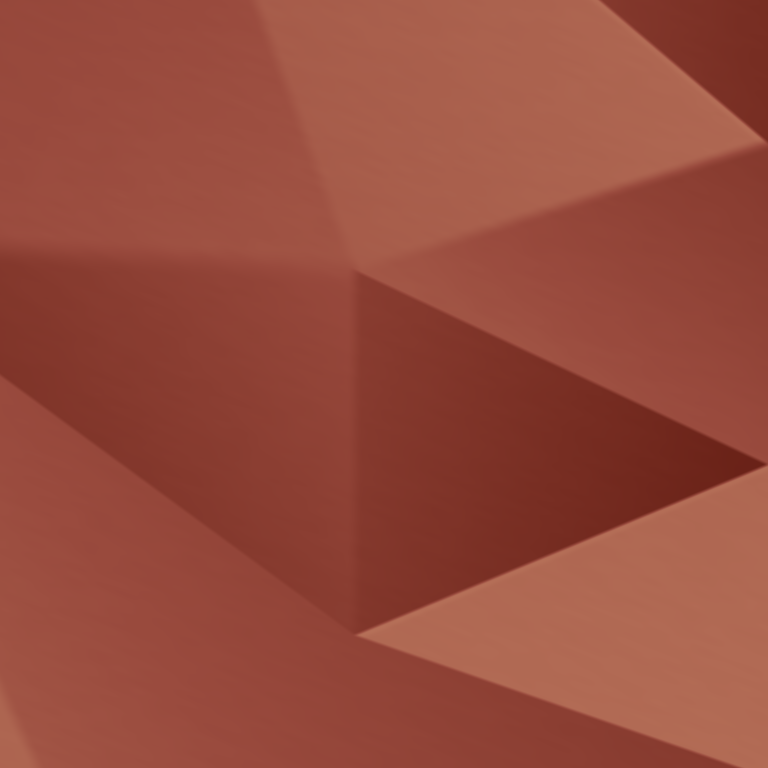
Give the GLSL for this background, as a WebGL 1 fragment shader.

```glsl
precision highp float;

uniform vec2 u_resolution;

// Corners of the folded facets
const vec2 HUB = vec2(0.462, 0.648);
const vec2 VALLEY = vec2(0.462, 0.173);
const vec2 RIGHT_LOW = vec2(1.0, 0.395);
const vec2 RIGHT_HIGH = vec2(1.0, 0.814);
const vec2 TOP_LEFT = vec2(0.332, 1.0);
const vec2 TOP_RIGHT = vec2(0.781, 1.0);
const vec2 LEFT_HIGH = vec2(0.0, 0.676);
const vec2 LEFT_LOW = vec2(0.0, 0.512);
const vec2 BASE_RIGHT = vec2(0.964, 0.0);
const vec2 CORNER_LEFT = vec2(0.0, 0.105);
const vec2 CORNER_BASE = vec2(0.049, 0.0);

// Clay colours and the tones at which they sit
const vec3 DEEP = vec3(0.40, 0.12, 0.08);
const vec3 CLAY = vec3(0.60, 0.29, 0.24);
const vec3 SAND = vec3(0.69, 0.41, 0.325);
const float DEEP_TONE = 0.40;
const float CLAY_TONE = 0.60;
const float SAND_TONE = 0.69;

// Facet shading: tone at the hub, then slope in x and y
const vec3 UPPER_LEFT = vec3(0.632, 0.05, -0.06);
const vec3 UPPER = vec3(0.652, 0.06, 0.02);
const vec3 RIGHT = vec3(0.640, -0.164, -0.19);
const vec3 DARK = vec3(0.540, -0.21, 0.063);
const vec3 LEFT = vec3(0.598, 0.18, 0.13);
const vec3 LOWER_RIGHT = vec3(0.677, 0.0, -0.03);
const vec3 LOWER_LEFT = vec3(0.530, -0.12, -0.08);
const vec3 FAR_RIGHT = vec3(0.600, -0.25, 0.0);
const float CORNER_TONE = 0.68;

// Edge softness, rim light and grain
const float CRISP = 0.003;
const float SOFT = 0.011;
const float HAZY = 0.024;
const float RIM_WIDTH = 0.004;
const float RIM_LIGHT = 0.018;
const float GRAIN = 0.007;
const vec2 GRAIN_SCALE = vec2(28.0, 110.0);

float hash(vec2 p) {
  return fract(sin(dot(p, vec2(127.1, 311.7))) * 43758.55);
}

float noise(vec2 p) {
  vec2 i = floor(p);
  vec2 f = fract(p);
  f = f * f * (3.0 - 2.0 * f);
  return mix(mix(hash(i), hash(i + vec2(1.0, 0.0)), f.x),
             mix(hash(i + vec2(0.0, 1.0)), hash(i + 1.0), f.x), f.y);
}

// Signed distance to the line a-b, positive on its right-hand side
float lineDistance(vec2 p, vec2 a, vec2 b) {
  vec2 along = normalize(b - a);
  return dot(p - a, vec2(along.y, -along.x));
}

float rightOf(vec2 p, vec2 a, vec2 b, float softness) {
  return smoothstep(-softness, softness, lineDistance(p, a, b));
}

float shade(vec2 p, vec3 facet) {
  return facet.x + dot(facet.yz, p - HUB);
}

float rim(float d) {
  float x = (d - RIM_WIDTH) / RIM_WIDTH;
  return RIM_LIGHT * exp(-x * x);
}

vec3 clayRamp(float tone) {
  vec3 low = mix(DEEP, CLAY, (tone - DEEP_TONE) / (CLAY_TONE - DEEP_TONE));
  vec3 high = mix(CLAY, SAND, (tone - CLAY_TONE) / (SAND_TONE - CLAY_TONE));
  return mix(low, high, step(CLAY_TONE, tone));
}

void main() {
  vec2 p = gl_FragCoord.xy / u_resolution;

  // Upper facets around the hub
  float tone = shade(p, UPPER_LEFT);
  float upper = shade(p, UPPER) + rim(lineDistance(p, TOP_RIGHT, RIGHT_HIGH));
  tone = mix(tone, upper, 1.0 - rightOf(p, HUB, TOP_LEFT, SOFT) );
  tone = mix(upper, tone, rightOf(p, HUB, TOP_LEFT, SOFT) > 0.5 ? 1.0 : 0.0) * 0.0
       + mix(shade(p, UPPER_LEFT), upper, 1.0 - rightOf(p, TOP_LEFT, HUB, SOFT));
  tone = mix(tone, shade(p, RIGHT), rightOf(p, HUB, RIGHT_HIGH, SOFT));

  // Shadowed pair below the hub, split by the vertical fold
  float fold = smoothstep(-SOFT, SOFT, p.x - HUB.x);
  float pair = mix(shade(p, LEFT), shade(p, DARK), fold);
  float pairMask = mix(rightOf(p, LEFT_HIGH, HUB, HAZY),
                       rightOf(p, HUB, RIGHT_LOW, CRISP), fold);
  tone = mix(tone, pair, pairMask);

  // Light lower wedge, then the broad lower-left facet
  float wedge = shade(p, LOWER_RIGHT) + rim(lineDistance(p, VALLEY, RIGHT_LOW));
  tone = mix(tone, wedge, rightOf(p, VALLEY, RIGHT_LOW, CRISP));
  float broad = max(rightOf(p, LEFT_LOW, VALLEY, CRISP),
                    rightOf(p, VALLEY, BASE_RIGHT, CRISP));
  tone = mix(tone, shade(p, LOWER_LEFT), broad);

  // Outer corners
  tone = mix(tone, CORNER_TONE, rightOf(p, CORNER_LEFT, CORNER_BASE, SOFT));
  tone = mix(tone, shade(p, FAR_RIGHT), rightOf(p, RIGHT_HIGH, TOP_RIGHT, CRISP));

  // Slanted surface grain
  vec2 slant = vec2(p.x - 0.4 * p.y, p.y + 0.4 * p.x);
  tone += GRAIN * (noise(slant * GRAIN_SCALE) - 0.5);

  gl_FragColor = vec4(clayRamp(tone), 1.0);
}
```
